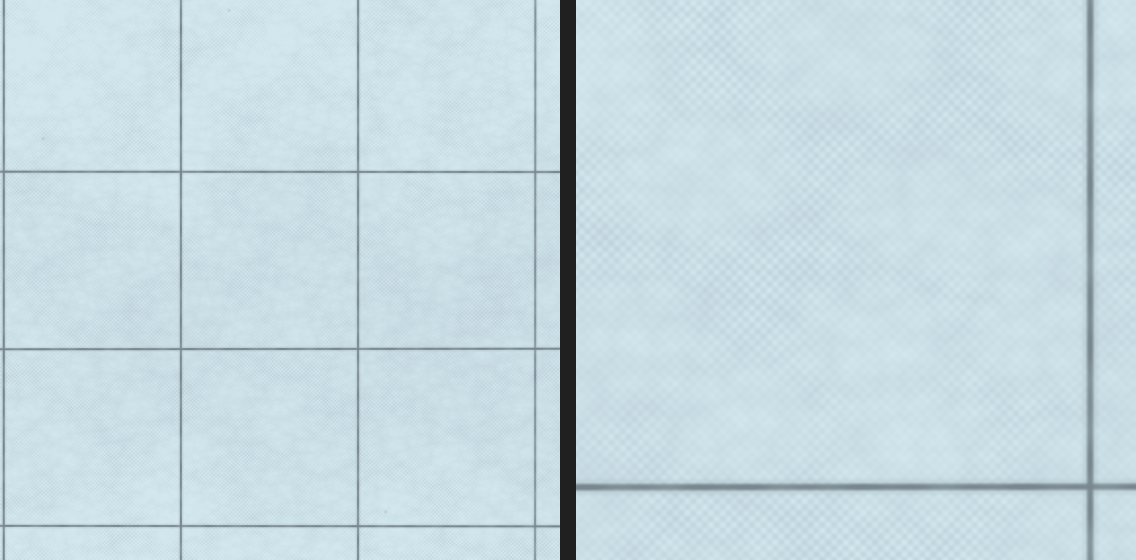
Left, the full canvas; right, a detail of the centre.
A three.js fragment shader for this pattern:

```glsl
// Pale blue woven cloth ruled with a thin grey square grid, about three cells each way.
// Lines are distances to a repeated axis; the weave is crossed sines, faded in
// patches by cellular noise, with slight drift and uneven ink along each line.
varying vec2 vUv;

vec2 hash2(vec2 p) {
  return fract(sin(vec2(dot(p, vec2(127.1, 311.7)), dot(p, vec2(269.5, 183.3)))) * 4375.85);
}

// Distance to the nearest scattered point
float cellular(vec2 p) {
  vec2 cell = floor(p);
  vec2 local = fract(p);
  float nearest = 2.0;
  for (int y = -1; y <= 1; y++) {
    for (int x = -1; x <= 1; x++) {
      vec2 offset = vec2(float(x), float(y));
      nearest = min(nearest, length(offset + hash2(cell + offset) - local));
    }
  }
  return nearest;
}

// Ink coverage of lines repeated across one axis; "along" runs down each line
float ruledLine(float across, float along, float seed) {
  float index = floor(across / 0.3163 + 0.5);
  vec2 variation = hash2(vec2(index, seed)) - 0.5;
  float drift = 0.0018 * variation.x * (along - 0.5);
  float d = abs(across - index * 0.3163 + drift);
  float ink = 0.95 + 0.08 * variation.y + 0.06 * sin(along * 71.0 + index * 3.0)
            + 0.05 * sin(along * 193.0 + seed);
  float core = 1.0 - smoothstep(0.0003, 0.0037, d);
  float bleed = 0.16 * (1.0 - smoothstep(0.002, 0.0065, d));
  return clamp(ink * max(core, bleed), 0.0, 1.0);
}

void main() {
  vec2 p = vUv;

  // Broad mottling: lighter at the upper left, greyer through the middle and right
  float patches = cellular(p * vec2(9.0, 12.0) + 3.0);
  float mottle = cellular(p * vec2(34.0, 52.0) + 11.0);
  float grain = cellular(p * vec2(95.0, 125.0) + 7.0);
  float shade = 0.36 + 0.5 * (patches - 0.5) + 0.5 * (mottle - 0.5) + 0.3 * (grain - 0.5)
              + 0.2 * cos((p.y - 0.42) * 6.0) + 0.16 * (p.x - 0.5)
              + 0.1 * sin(p.x * 13.0 + 1.0) * sin(p.y * 11.0 + 0.5);

  // Fine diamond weave, stronger in some patches
  float weave = sin(p.x * 900.0) * sin(p.y * 900.0);
  shade += weave * mix(0.12, 0.5, smoothstep(0.2, 0.8, patches));
  vec3 color = mix(vec3(0.814, 0.896, 0.924), vec3(0.762, 0.834, 0.870), clamp(shade, -0.2, 1.2));

  // Rare faint flecks
  vec2 fleckCell = floor(p * 30.0);
  vec2 fleckOffset = fract(p * 30.0) - 0.25 - 0.5 * hash2(fleckCell);
  float fleck = step(0.994, hash2(fleckCell + 40.0).x)
              * (1.0 - smoothstep(0.03, 0.14, length(fleckOffset)));
  color = mix(color, vec3(0.65, 0.72, 0.73), 0.4 * fleck);

  // Grid, with the upright lines paler towards the right; crossings are inked twice
  float upright = ruledLine(p.x - 0.0068, p.y, 1.0) * (1.0 - 0.15 * smoothstep(0.7, 1.0, p.x));
  float level = ruledLine(p.y - 0.0605, p.x, 5.0);
  color = mix(color, vec3(0.47, 0.53, 0.555), 1.0 - (1.0 - upright) * (1.0 - level));

  gl_FragColor = vec4(color, 1.0);
}
```
